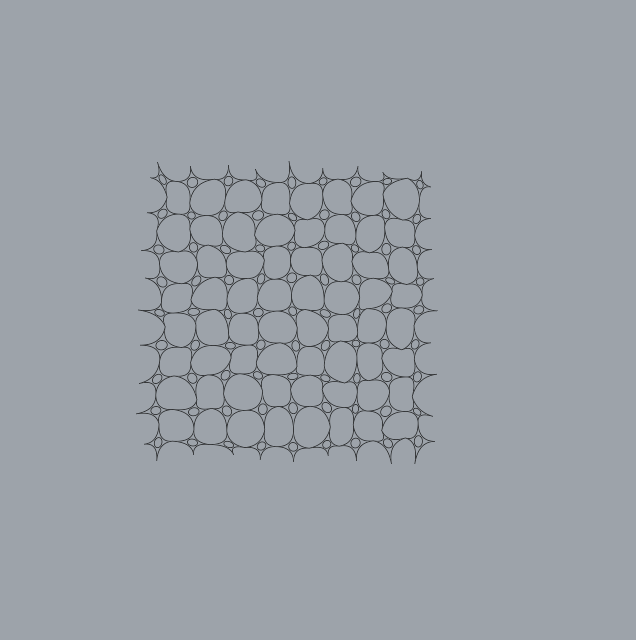
A Shadertoy shader for this pattern:

```glsl
// Thin ink net of four-armed stars with small ovals, enclosing rounded pebble cells on grey.

const float PI = 3.14159;
const float STARS = 9.0;   // stars along each side

vec2 hash22(vec2 p) {
    vec3 h = fract(vec3(p.xyx) * vec3(0.1031, 0.1030, 0.0973));
    h += dot(h, h.yzx + 33.33);
    return fract((h.xx + h.yz) * h.zy);
}

// Shared arm tip: middle of a lattice edge, gently swayed and jittered
vec2 armTip(vec2 edge) {
    float sway = (0.32 * sin(PI * edge.x / STARS) - 0.2) * (1.0 - edge.y / STARS) + 0.04;
    return edge + vec2(sway, 0.0) + 0.34 * (hash22(edge * 2.0 + 17.0) - 0.5);
}

// Parabolic arc from tip a to tip b, bending towards the star centre at 0
float arcDistance(vec2 p, vec2 a, vec2 b) {
    mat2 toArms = inverse(mat2(a, b));
    vec2 q = toArms * p;
    if (max(q.x, q.y) > 1.01 || min(q.x, q.y) < -0.2) return 1e3;
    float k = q.x - q.y;
    float f = k * k - 2.0 * (q.x + q.y) + 1.0;
    vec2 slope = vec2(2.0 * k - 2.0, -2.0 * k - 2.0) * toArms;
    return abs(f) / max(length(slope), 1e-3);
}

// Oval stretched along the two arm axes
float ovalDistance(vec2 p, vec2 across, vec2 up) {
    mat2 toArms = inverse(mat2(across, up));
    vec2 q = toArms * p;
    float r = max(length(q), 1e-3);
    return abs(r - 0.27) / length((q / r) * toArms);
}

float starDistance(vec2 p, vec2 cell) {
    vec2 tips[4];
    tips[0] = armTip(cell + vec2(1.0, 0.5));
    tips[1] = armTip(cell + vec2(0.5, 1.0));
    tips[2] = armTip(cell + vec2(0.0, 0.5));
    tips[3] = armTip(cell + vec2(0.5, 0.0));
    vec2 center = 0.25 * (tips[0] + tips[1] + tips[2] + tips[3]);
    vec2 local = p - center;
    float d = ovalDistance(local, 0.5 * (tips[0] - tips[2]), 0.5 * (tips[1] - tips[3]));
    for (int k = 0; k < 4; k++) {
        d = min(d, arcDistance(local, tips[k] - center, tips[(k + 1) % 4] - center));
    }
    return d;
}

void mainImage(out vec4 fragColor, in vec2 fragCoord) {
    // One unit is one star cell
    vec2 p = (fragCoord / iResolution.y - vec2(0.2265, 0.2818)) / vec2(0.0503, 0.0509);
    float pixel = 1.0 / (0.0506 * iResolution.y);

    // Nearest line among the surrounding stars
    float d = 1e3;
    for (int y = -1; y <= 1; y++) {
        for (int x = -1; x <= 1; x++) {
            vec2 cell = floor(p) + vec2(x, y);
            if (min(cell.x, cell.y) < 0.0 || max(cell.x, cell.y) >= STARS) continue;
            d = min(d, starDistance(p, cell));
        }
    }

    // Hairline ink over flat grey
    float ink = clamp(0.5 + (0.0085 - d) / (1.15 * pixel), 0.0, 1.0);
    vec3 color = mix(vec3(0.617, 0.641, 0.668), vec3(0.05), ink);
    fragColor = vec4(color, 1.0);
}
```
